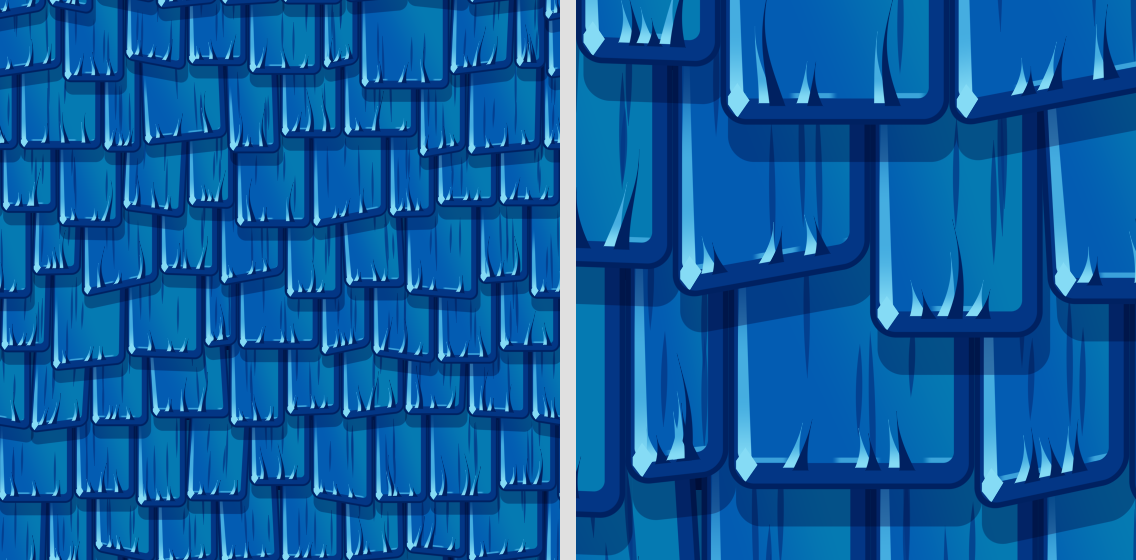
Left, the full canvas; right, a detail of the centre.
A WebGL 1 fragment shader for this texture:

```glsl
precision highp float;
uniform vec2 u_resolution;

// Overlapping blue wooden shingles: 8 staggered rows of 9, wrapping on all sides.
// Each pixel layers three rows, lower to upper; every shingle casts a shadow,
// then draws its outline, rim, graded face, cracks and bright chipped bevels.

const vec2 GRID = vec2(9.0, 8.0);
const float PITCH = 1.125;              // row height in shingle widths
const vec3 NAVY  = vec3(0.00, 0.13, 0.38);
const vec3 RIM   = vec3(0.01, 0.21, 0.52);
const vec3 BLUE  = vec3(0.01, 0.36, 0.70);
const vec3 TEAL  = vec3(0.02, 0.48, 0.70);
const vec3 LIGHT = vec3(0.27, 0.68, 0.88);
const vec3 GLINT = vec3(0.52, 0.86, 0.96);

// Hash of a wrapped cell; the seed selects an independent value
float hash(vec2 cell, float seed) {
  vec2 c = mod(cell, GRID) + seed * vec2(1.37, 2.71);
  vec3 q = fract(c.xyx * vec3(0.1031, 0.1030, 0.0973));
  q += dot(q, q.yzx + 33.33);
  return fract((q.x + q.y) * q.z);
}

// Signed hash that is zero for part of the cells
float sparse(vec2 cell, float seed, float share) {
  return (hash(cell, seed) * 2.0 - 1.0) * step(hash(cell, seed + 0.5), share);
}

float fill(float d, float aa) { return 1.0 - smoothstep(-aa, aa, d); }

float roundBox(vec2 p, vec2 low, vec2 high, float radius) {
  vec2 q = abs(p - 0.5 * (low + high)) - 0.5 * (high - low) + radius;
  return length(max(q, 0.0)) + min(max(q.x, q.y), 0.0) - radius;
}

// Spike rising from a broad foot to a thin tip
float spike(vec2 p, vec2 foot, float height, float halfWidth) {
  float t = (p.y - foot.y) / height;
  float taper = 1.0 - clamp(t, 0.0, 1.0);
  float d = abs(p.x - foot.x) - halfWidth * taper * taper;
  return max(d, max(-t, t - 1.0) * height);
}

// Slender vertical grain mark pointed at both ends
float sliver(vec2 p, vec2 center, float halfLength, float halfWidth) {
  float t = (p.y - center.y) / halfLength;
  return max(abs(p.x - center.x) - halfWidth * (1.0 - t * t), (abs(t) - 1.0) * halfLength);
}

float edgeX(vec2 cell) {
  return cell.x + 0.5 * (1.0 - mod(cell.y, 2.0)) + 0.27 * sparse(cell, 1.0, 0.6);
}

// Painted wood inside the outline; p starts at the lower left corner
vec3 wood(vec2 p, float width, vec2 cell, float aa) {
  float face = fill(roundBox(p, vec2(0.05, 0.14), vec2(width - 0.11, 4.0), 0.06), aa);
  float grade = p.x / width + 0.35 * (p.y - 0.6) + 0.5 * (hash(cell, 2.0) - 0.5);
  vec3 paint = mix(BLUE, TEAL, smoothstep(0.15, 0.85, grade));

  // Long grain marks
  for (int k = 0; k < 4; k++) {
    float s = 10.0 + float(k) * 3.0;
    vec2 center = vec2(width * (0.2 + 0.62 * hash(cell, s)), 0.4 + 0.75 * hash(cell, s + 1.0));
    float lean = 0.06 * (hash(cell, s + 2.0) - 0.5);
    float mark = sliver(p + vec2(lean * p.y, 0.0), center, 0.2 + 0.25 * hash(cell, s + 2.0), 0.017);
    paint = mix(paint, RIM, 0.75 * fill(mark, aa));
  }

  // Lit left bevel fading upward, and a broken lit lower bevel
  float reach = 0.9 + 0.5 * hash(cell, 3.0);
  float leftLit = fill(spike(p, vec2(0.075, 0.12), reach * 2.2, 0.05), aa);
  paint = mix(paint, mix(GLINT, LIGHT, smoothstep(0.1, 0.5, p.y)), leftLit * (1.0 - smoothstep(0.7, reach + 0.2, p.y)));
  float broken = smoothstep(-0.2, 0.5, sin(p.x * 13.0 + 6.3 * hash(cell, 4.0)));
  paint = mix(paint, LIGHT, 0.85 * broken * fill(abs(p.y - 0.155) - 0.014, aa));

  vec3 color = mix(RIM, paint, face);

  // Cracks split the lower edge, each with a bright left lip
  for (int k = 0; k < 3; k++) {
    float s = 30.0 + float(k) * 4.0;
    float x = 0.14 + (width - 0.3) * (float(k) + 0.25 + 0.55 * hash(cell, s)) / 3.0;
    float tall = 0.15 + 0.55 * pow(hash(cell, s + 1.0), 2.0);
    float bend = 0.05 * sin(p.y * 5.0 + 6.3 * hash(cell, s + 2.0));
    vec2 q = p + vec2(bend, 0.0);
    float lip = spike(q, vec2(x - 0.035, 0.115), 0.13 + 0.4 * tall, 0.05);
    color = mix(color, mix(GLINT, LIGHT, smoothstep(0.13, 0.25, p.y)), fill(lip, aa));
    color = mix(color, NAVY, fill(spike(q, vec2(x + 0.012, 0.1), tall, 0.042), aa));
  }

  // Bright chip on the lower left corner
  float chip = max(abs(p.x - 0.09) + 0.7 * abs(p.y - 0.13) - 0.065, 0.04 - p.x);
  return mix(color, GLINT, fill(chip, aa));
}

// Adds one shingle and its shadow over the color below it
vec3 layShingle(vec3 under, vec2 p, vec2 cell, float aa) {
  float left = edgeX(cell);
  float width = edgeX(cell + vec2(1.0, 0.0)) - left;
  float drop = 0.4 * pow(hash(cell, 5.0), 1.6) - 0.08;
  vec2 local = p - vec2(left, cell.y * PITCH - drop);
  local.x += 0.07 * sparse(cell, 6.0, 0.3) * (local.y - 0.6);
  local.y -= 0.22 * sparse(cell, 7.0, 0.5) * (local.x - 0.5 * width);
  vec2 high = vec2(width, 4.0);
  float shadow = roundBox(local + vec2(-0.04, 0.2), vec2(0.0), high, 0.14);
  float body = roundBox(local, vec2(0.0), high, 0.14);
  vec3 color = mix(under, under * vec3(0.7, 0.66, 0.76), fill(shadow, aa));
  color = mix(color, NAVY, fill(body, aa));
  return mix(color, wood(local, width, cell, aa), fill(body + 0.03, aa));
}

void main() {
  vec2 p = gl_FragCoord.xy / u_resolution * GRID.x;
  float aa = 0.75 * GRID.x / min(u_resolution.x, u_resolution.y);
  float row = floor(p.y / PITCH);
  vec3 color = NAVY;
  for (int j = -1; j <= 1; j++) {
    float y = row + float(j);
    float column = floor(p.x - 0.5 * (1.0 - mod(y, 2.0)));
    for (int i = -1; i <= 1; i++) {
      color = layShingle(color, p, vec2(column + float(i), y), aa);
    }
  }
  gl_FragColor = vec4(color, 1.0);
}
```
